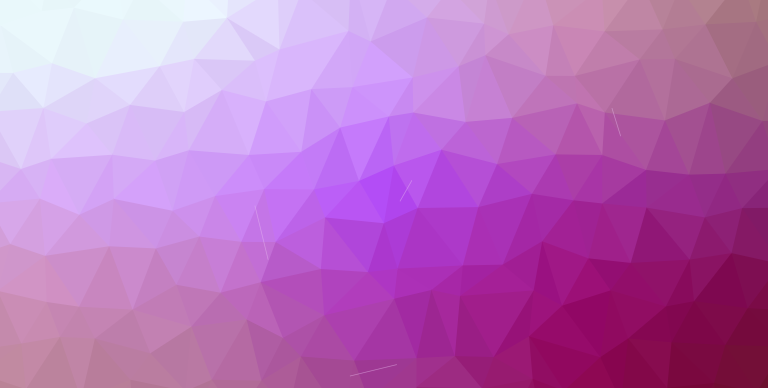
This background is drawn by a Shadertoy shader. Its source:

```glsl
const float ROWS = 8.4;      // mesh cells per canvas height
const float JITTER = 0.31;   // vertex displacement in cells
const float FACET_TONE = 0.03;
const vec3 ICE = vec3(0.92, 0.98, 0.99);

float hash(vec2 p) {
    vec3 q = fract(vec3(p.xyx) * 0.1031);
    q += dot(q, q.yzx + 33.33);
    return fract((q.x + q.y) * q.z);
}

float cross2(vec2 a, vec2 b) { return a.x * b.y - a.y * b.x; }

// Piecewise linear blend through five evenly spaced colours
vec3 ramp(float t, vec3 a, vec3 b, vec3 c, vec3 d, vec3 e) {
    t *= 4.0;
    vec3 colour = mix(a, b, clamp(t, 0.0, 1.0));
    colour = mix(colour, c, clamp(t - 1.0, 0.0, 1.0));
    colour = mix(colour, d, clamp(t - 2.0, 0.0, 1.0));
    return mix(colour, e, clamp(t - 3.0, 0.0, 1.0));
}

// Smooth colour field, uv from 0 to 1 with its origin at the lower left
vec3 colourField(vec2 uv) {
    vec3 top = ramp(uv.x, ICE, vec3(0.90, 0.92, 0.985),
        vec3(0.83, 0.69, 0.96), vec3(0.80, 0.57, 0.71), vec3(0.64, 0.46, 0.48));
    vec3 upper = ramp(uv.x, vec3(0.89, 0.90, 0.985), vec3(0.87, 0.79, 0.98),
        vec3(0.80, 0.57, 0.98), vec3(0.75, 0.45, 0.69), vec3(0.60, 0.36, 0.49));
    vec3 middle = ramp(uv.x, vec3(0.85, 0.68, 0.96), vec3(0.81, 0.59, 0.97),
        vec3(0.70, 0.29, 0.97), vec3(0.66, 0.19, 0.66), vec3(0.53, 0.14, 0.47));
    vec3 lower = ramp(uv.x, vec3(0.81, 0.57, 0.74), vec3(0.77, 0.49, 0.75),
        vec3(0.67, 0.19, 0.73), vec3(0.60, 0.04, 0.45), vec3(0.48, 0.04, 0.28));
    vec3 bottom = ramp(uv.x, vec3(0.73, 0.52, 0.59), vec3(0.70, 0.46, 0.59),
        vec3(0.62, 0.23, 0.56), vec3(0.56, 0.02, 0.33), vec3(0.41, 0.05, 0.16));
    vec3 colour = ramp(uv.y, bottom, lower, middle, upper, top);
    float glow = 1.0 - smoothstep(0.12, 0.34, length((uv - vec2(0.06, 1.0)) * vec2(1.0, 1.3)));
    return mix(colour, ICE, 0.85 * glow);
}

// Rows of the mesh climb across the left half of the canvas
float rowLift(float x) { return 0.9 * smoothstep(0.35 * ROWS, 1.15 * ROWS, x); }

// Staggered, jittered mesh vertex
vec2 meshVertex(vec2 id) {
    vec2 offset = vec2(hash(id + 17.0), hash(id + 71.0)) * 2.0 - 1.0;
    float stagger = 0.5 * mod(id.y, 2.0) - 0.25;
    return id + vec2(stagger, rowLift(id.x)) + JITTER * offset;
}

float edgeDistance(vec2 p, vec2 a, vec2 b) {
    return cross2(b - a, p - a) / length(b - a);
}

// Colour premultiplied by coverage, for a counterclockwise triangle
vec4 facet(vec2 p, vec2 a, vec2 b, vec2 c, float aspect, float blur) {
    float inside = min(edgeDistance(p, a, b),
        min(edgeDistance(p, b, c), edgeDistance(p, c, a)));
    float coverage = clamp(0.5 + inside / blur, 0.0, 1.0);
    vec2 centre = (a + b + c) / 3.0;
    vec2 uv = clamp(centre / (ROWS * vec2(aspect, 1.0)), 0.0, 1.0);
    float tone = FACET_TONE * (hash(floor(centre * 64.0)) - 0.5);
    return vec4(colourField(uv) + tone, 1.0) * coverage;
}

// Split each quad along its shorter diagonal
vec4 meshCell(vec2 p, vec2 id, float aspect, float blur) {
    vec2 a = meshVertex(id);
    vec2 b = meshVertex(id + vec2(1.0, 0.0));
    vec2 c = meshVertex(id + vec2(1.0, 1.0));
    vec2 d = meshVertex(id + vec2(0.0, 1.0));
    if (distance(a, c) < distance(b, d))
        return facet(p, a, b, c, aspect, blur) + facet(p, a, c, d, aspect, blur);
    return facet(p, a, b, d, aspect, blur) + facet(p, b, c, d, aspect, blur);
}

// Thin pale seam between two points
float seam(vec2 p, vec2 a, vec2 b, float pixel) {
    vec2 along = b - a;
    float t = clamp(dot(p - a, along) / dot(along, along), 0.0, 1.0);
    float width = max(0.0015, pixel);
    return 1.0 - smoothstep(0.0, width, distance(p, a + along * t));
}

void mainImage(out vec4 fragColor, in vec2 fragCoord) {
    float pixel = 1.0 / iResolution.y;
    float aspect = iResolution.x * pixel;
    vec2 p = fragCoord * pixel;
    vec2 meshPoint = p * ROWS;
    vec2 cell = floor(meshPoint - vec2(0.0, rowLift(meshPoint.x)));

    // Faceted mesh
    vec4 sum = vec4(0.0);
    for (int y = -1; y <= 1; y++)
        for (int x = -1; x <= 1; x++)
            sum += meshCell(meshPoint, cell + vec2(x, y), aspect, ROWS * pixel);
    vec3 colour = sum.rgb / max(sum.a, 0.001);

    // Fine highlights along a few seams
    vec2 span = vec2(aspect, 1.0);
    float light = seam(p, span * vec2(0.332, 0.469), span * vec2(0.349, 0.332), pixel);
    light += seam(p, span * vec2(0.521, 0.482), span * vec2(0.536, 0.534), pixel);
    light += seam(p, span * vec2(0.797, 0.720), span * vec2(0.808, 0.650), pixel);
    light += seam(p, span * vec2(0.456, 0.031), span * vec2(0.516, 0.060), pixel);
    colour = mix(colour, vec3(0.92, 0.75, 0.94), 0.35 * min(light, 1.0));

    fragColor = vec4(clamp(colour, 0.0, 1.0), 1.0);
}
```
